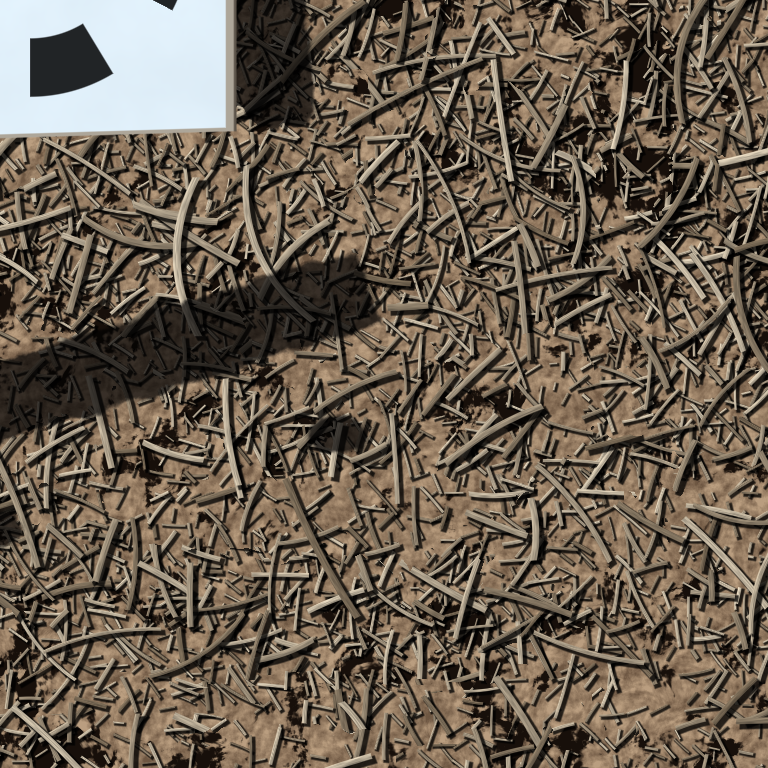
Reproduce this texture procedurally as a WebGL 1 fragment shader.

```glsl
precision highp float;
uniform vec2 u_resolution;

float hash(vec2 p) {
  return fract(sin(dot(p, vec2(127.1, 311.7))) * 43758.5453);
}

float noise(vec2 p) {
  vec2 i = floor(p), f = fract(p);
  f = f * f * (3.0 - 2.0 * f);
  return mix(mix(hash(i), hash(i + vec2(1, 0)), f.x),
             mix(hash(i + vec2(0, 1)), hash(i + vec2(1, 1)), f.x), f.y);
}

float fbm(vec2 p) {
  float sum = 0.0, amp = 0.5;
  for (int i = 0; i < 5; i++) {
    sum += amp * noise(p);
    p = mat2(1.6, 1.2, -1.2, 1.6) * p + 7.3;
    amp *= 0.55;
  }
  return sum;
}

// Crumbly earth lit from the upper left, with dark crevices
vec3 soil(vec2 p) {
  vec2 q = p + 0.02 * vec2(noise(p * 24.0), noise(p * 24.0 + 40.0));
  float relief = fbm(q * 32.0) - fbm((q + vec2(-0.004, 0.004)) * 32.0);
  float grain = fbm(p * 95.0 + 11.0) - 0.5;
  float light = clamp(0.5 + 2.6 * relief + 1.1 * grain, 0.0, 1.0);
  vec3 lit = mix(vec3(0.43, 0.34, 0.26), vec3(0.73, 0.62, 0.50), light);
  float depth = fbm(q * 25.0 + 3.0) + 0.5 * (fbm(p * 5.0) - 0.5) + 0.9 * relief;
  depth += 0.08 * smoothstep(0.2, 0.05, p.y);
  return mix(vec3(0.09, 0.06, 0.04), lit, smoothstep(0.32, 0.45, depth));
}

// Distance to a slightly bent straw lying along x
float strawDistance(vec2 q, vec2 halfSize, float bend) {
  q.y += bend * q.x * q.x;
  vec2 d = abs(q) - halfSize;
  return length(max(d, 0.0)) + min(max(d.x, d.y), 0.0);
}

// Layers of straw, from fine chaff up to long stalks
vec3 addStraw(vec3 col, vec2 p) {
  float soft = max(0.0009, 0.7 / u_resolution.y);
  float density = 0.40 + 0.42 * smoothstep(0.04, 0.22, p.y);
  density *= 0.65 + 0.7 * smoothstep(0.35, 0.6, fbm(p * 6.0 + 20.0));
  for (int layer = 0; layer < 7; layer++) {
    float level = float(layer);
    float cells = 44.0 * pow(0.72, level);
    vec2 home = floor(p * cells);
    for (int y = -1; y <= 1; y++) {
      for (int x = -1; x <= 1; x++) {
        vec2 cell = home + vec2(float(x), float(y));
        vec2 id = cell + 61.0 * level;
        if (hash(id + 0.7) > density) continue;
        vec2 center = (cell + vec2(hash(id + 1.3), hash(id + 2.9))) / cells;
        float angle = 3.1416 * hash(id + 4.1);
        vec2 dir = vec2(cos(angle), sin(angle));
        mat2 turn = mat2(dir.x, -dir.y, dir.y, dir.x);
        float size = hash(id + 5.7), girth = hash(id + 8.3);
        vec2 halfSize = vec2((0.22 + 0.5 * size) / cells,
                             (0.0013 + 0.0004 * level) * (0.6 + 0.8 * girth));
        float bend = 6.0 * (hash(id + 9.1) - 0.5);
        vec2 q = turn * (p - center);

        // Hard shadow thrown to the lower right
        vec2 toShadow = turn * (vec2(-1.0, 0.9) * (0.002 + 0.0006 * level));
        float shadow = strawDistance(q + toShadow, halfSize * vec2(1.0, 1.15), bend);
        col *= 1.0 - 0.78 * (1.0 - smoothstep(-0.0005, 0.0025, shadow));

        // Rounded stalk with lengthwise fibres
        float side = (q.y + bend * q.x * q.x) / halfSize.y;
        float facing = dot(vec2(-dir.y, dir.x), vec2(-0.7, 0.7));
        float fibre = noise(vec2(q.x * 90.0, side * 3.0) + id) - 0.5;
        vec3 stalk = mix(vec3(0.47, 0.41, 0.33), vec3(0.82, 0.77, 0.68),
                         hash(id + 6.4));
        stalk *= 0.94 + 0.22 * clamp(side, -1.0, 1.0) * facing + 0.28 * fibre;
        float d = strawDistance(q, halfSize, bend);
        col = mix(col, stalk, 1.0 - smoothstep(-soft, soft, d));
      }
    }
  }
  return col;
}

// Large shadows: a slanting bar, the card's edge and two hollows
float largeShadow(vec2 p) {
  vec2 w = p + 0.022 * (vec2(fbm(p * 35.0), fbm(p * 35.0 + 9.0)) - 0.5);
  vec2 axis = normalize(vec2(0.488, 0.150));
  vec2 q = w - vec2(0.0, 0.479);
  float across = abs(dot(q, vec2(-axis.y, axis.x)));
  float bar = max(across - 0.051, dot(q, axis) - 0.505);
  float card = max(w.x - 0.405, 0.835 - w.y + 0.12 * (fbm(p * 20.0) - 0.5));
  float hollows = min(length((w - vec2(0.44, 0.435)) * vec2(0.7, 1.0)) - 0.025,
                      length(w - vec2(0.0, 0.31)) - 0.026);
  return 1.0 - smoothstep(-0.004, 0.004, min(min(bar, card), hollows));
}

// White card with a grey rim and dark ring segments
vec3 addCard(vec3 col, vec2 p) {
  float soft = max(0.0012, 0.7 / u_resolution.y);
  float bottom = 0.820 + 0.03 * p.x;
  float edge = max(p.x - 0.308, bottom - p.y);
  float face = max(p.x - 0.294, bottom + 0.005 - p.y);
  vec3 paper = vec3(0.88, 0.94, 0.98) - 0.05 * (fbm(p * 9.0) - 0.5);
  vec3 rim = mix(vec3(0.68, 0.65, 0.60), vec3(0.36, 0.33, 0.29),
                 smoothstep(0.303, 0.306, p.x));
  vec2 q = p - vec2(0.039, 1.083);
  float r = length(q), a = mod(atan(q.x, -q.y), 1.09);
  float ring = max(abs(r - 0.171) - 0.038, r * (abs(a - 0.2725) - 0.2725));
  paper = mix(paper, vec3(0.13, 0.14, 0.15), 1.0 - smoothstep(-soft, soft, ring));
  col = mix(col, rim, 1.0 - smoothstep(-soft, soft, edge));
  return mix(col, paper, 1.0 - smoothstep(-soft, soft, face));
}

void main() {
  vec2 p = gl_FragCoord.xy / u_resolution;
  vec3 col = addStraw(soil(p), p);
  col *= mix(vec3(1.0), vec3(0.30, 0.30, 0.31), largeShadow(p));
  gl_FragColor = vec4(clamp(addCard(col, p), 0.0, 1.0), 1.0);
}
```
